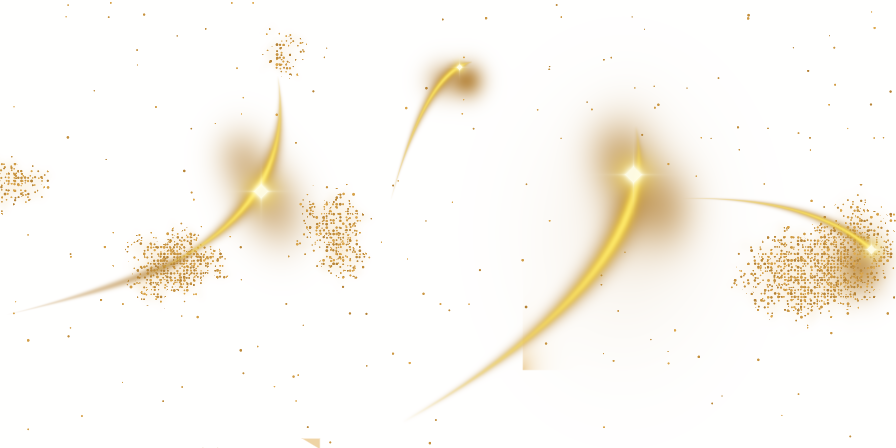
This background is drawn by a WebGL 1 fragment shader. Its source:

```glsl
precision highp float;
uniform vec2 u_resolution;

#define PAPER vec3(1.0, 0.999, 0.997)
#define BRONZE vec3(0.70, 0.50, 0.20)
#define GOLD vec3(0.89, 0.73, 0.20)
#define LEMON vec3(1.0, 0.92, 0.42)
#define AMBER vec3(0.87, 0.66, 0.30)
#define DUST_CELLS 135.0
#define DUST_AMOUNT 0.72
#define CURVE_STEPS 24

float hash(vec2 p) {
  p = fract(p * vec2(0.1731, 0.2317));
  p += dot(p, p.yx + 23.19);
  return fract((p.x + p.y) * p.x * 17.3);
}

float glow(vec2 p, vec2 center, vec2 radius) {
  vec2 q = (p - center) / radius;
  return exp(-dot(q, q));
}

// Flat-topped soft ellipse
float cloud(vec2 p, vec2 center, vec2 radius) {
  vec2 q = (p - center) / radius;
  float r = dot(q, q);
  return exp(-r * r);
}

vec2 bezier(vec2 a, vec2 b, vec2 c, float t) {
  return mix(mix(a, b, t), mix(b, c, t), t);
}

// Distance to the curve and position along it
vec2 curveDistance(vec2 p, vec2 a, vec2 b, vec2 c) {
  vec2 nearest = vec2(9.0, 0.0);
  vec2 start = a;
  for (int i = 1; i <= CURVE_STEPS; i++) {
    float t = float(i) / float(CURVE_STEPS);
    vec2 end = bezier(a, b, c, t);
    vec2 edge = end - start;
    float h = clamp(dot(p - start, edge) / dot(edge, edge), 0.0, 1.0);
    float d = length(p - start - edge * h);
    if (d < nearest.x) nearest = vec2(d, t + (h - 1.0) / float(CURVE_STEPS));
    start = end;
  }
  return nearest;
}

// Tapered ribbon: bronze halo, gold body, bright core
vec3 streak(vec3 color, vec2 p, vec2 a, vec2 b, vec2 c, float peak, float width, float shine) {
  vec2 curve = curveDistance(p, a, b, c);
  float rise = smoothstep(0.0, peak, curve.y);
  float fall = 1.0 - smoothstep(peak, 1.0, curve.y);
  float body = rise * fall;
  float d = curve.x / (width * (0.15 + 0.85 * body));
  float fade = sqrt(body);
  color = mix(color, BRONZE, 0.6 * fade * exp(-d * d));
  color = mix(color, GOLD, shine * fade * exp(-4.0 * d * d));
  return mix(color, LEMON, shine * body * exp(-14.0 * d * d));
}

vec3 sparkle(vec3 color, vec2 p, vec2 center, float size) {
  vec2 q = abs(p - center) / size;
  float rays = exp(-q.x * 5.0 - q.y) + exp(-q.y * 5.0 - q.x);
  color = mix(color, LEMON, 0.6 * exp(-0.35 * dot(q, q)));
  return mix(color, vec3(1.0, 1.0, 0.94), clamp(rays + exp(-2.0 * dot(q, q)), 0.0, 0.9));
}

float dustDensity(vec2 p) {
  p += 0.009 * sin(p.yx * 61.0 + 2.0 * sin(p * 37.0)) + 0.005 * sin(p.yx * 143.0);
  float d = 0.4 * cloud(p, vec2(0.63, 0.883), vec2(0.04, 0.045));
  d += 0.6 * cloud(p, vec2(0.03, 0.59), vec2(0.065, 0.045));
  d += 0.9 * cloud(p, vec2(0.395, 0.415), vec2(0.09, 0.06));
  d += 0.4 * cloud(p, vec2(0.34, 0.37), vec2(0.04, 0.045));
  d += 0.7 * cloud(p, vec2(0.745, 0.50), vec2(0.06, 0.065));
  d += 0.6 * cloud(p, vec2(0.765, 0.43), vec2(0.042, 0.055));
  d += 0.8 * cloud(p, vec2(1.797, 0.39), vec2(0.125, 0.09));
  d += 0.6 * cloud(p, vec2(1.91, 0.44), vec2(0.085, 0.10));
  return min(d, 1.0);
}

// One jittered grain per cell
vec3 dust(vec3 color, vec2 p, float cells, float density) {
  vec2 cell = floor(p * cells);
  float seed = hash(cell + 3.0);
  float radius = 0.24 + 0.2 * hash(cell + 17.0);
  vec2 jitter = (vec2(hash(cell + 31.0), hash(cell + 47.0)) - 0.5) * (1.0 - 2.0 * radius);
  float blur = 0.6 * cells / u_resolution.y;
  float grain = 1.0 - smoothstep(radius - blur, radius + blur, length(fract(p * cells) - 0.5 - jitter));
  grain *= step(seed, density * DUST_AMOUNT);
  return mix(color, mix(BRONZE, AMBER, hash(cell + 61.0)), grain);
}

void main() {
  vec2 p = gl_FragCoord.xy / u_resolution.y;
  p.x *= 2.0 * u_resolution.y / u_resolution.x;
  float px = 1.0 / u_resolution.y;
  vec3 color = PAPER;

  // Soft bronze smoke
  float smoke = 0.45 * glow(p, vec2(0.578, 0.575), vec2(0.06, 0.08));
  smoke += 0.33 * glow(p, vec2(0.535, 0.65), vec2(0.055, 0.065));
  smoke += 0.33 * glow(p, vec2(0.63, 0.52), vec2(0.06, 0.08));
  smoke += 0.50 * glow(p, vec2(1.414, 0.58), vec2(0.07, 0.12));
  smoke += 0.30 * glow(p, vec2(1.37, 0.66), vec2(0.065, 0.08));
  smoke += 0.40 * glow(p, vec2(1.49, 0.535), vec2(0.065, 0.09));
  smoke += 0.08 * glow(p, vec2(1.39, 0.48), vec2(0.19, 0.25));
  smoke += 0.80 * glow(p, vec2(1.045, 0.82), vec2(0.035, 0.038));
  smoke += 0.45 * glow(p, vec2(0.99, 0.82), vec2(0.04, 0.04));
  smoke += 0.75 * glow(p, vec2(1.92, 0.405), vec2(0.05, 0.06));
  color = mix(color, BRONZE, min(smoke, 0.9));

  // Gold dust
  float density = dustDensity(p);
  color = mix(color, AMBER, 0.2 * density);
  color = dust(color, p, DUST_CELLS, density);
  color = dust(color, p + 5.3, DUST_CELLS * 1.4, density * 0.5);

  // Light ribbons
  color = streak(color, p, vec2(0.443, 0.4375), vec2(0.286, 0.362), vec2(0.013, 0.297), 0.2, 0.011, 0.0);
  color = streak(color, p, vec2(0.62, 0.831), vec2(0.667, 0.526), vec2(0.3125, 0.38), 0.45, 0.022, 0.9);
  color = streak(color, p, vec2(1.055, 0.862), vec2(0.951, 0.844), vec2(0.872, 0.552), 0.22, 0.016, 0.8);
  color = streak(color, p, vec2(1.419, 0.719), vec2(1.487, 0.391), vec2(0.898, 0.057), 0.32, 0.036, 0.9);
  color = streak(color, p, vec2(1.523, 0.557), vec2(1.823, 0.5625), vec2(1.958, 0.432), 0.93, 0.014, 0.85);
  color = sparkle(color, p, vec2(0.583, 0.573), 0.022);
  color = sparkle(color, p, vec2(1.414, 0.61), 0.026);
  color = sparkle(color, p, vec2(1.026, 0.85), 0.008);
  color = sparkle(color, p, vec2(1.945, 0.443), 0.013);

  // Cropped corner tint and small wedge
  vec2 q = p - vec2(1.167, 0.174);
  float corner = smoothstep(-px, px, q.x) * smoothstep(-px, px, q.y);
  color = mix(color, AMBER, 0.55 * corner * exp(-length(q * vec2(40.0, 22.0))));
  float wedge = max(max(p.x - 0.714, p.y - 0.021), 0.426 - p.y - 0.6 * p.x);
  color = mix(color, AMBER, 0.5 * (1.0 - smoothstep(-px, px, wedge)));

  gl_FragColor = vec4(color, 1.0);
}
```
